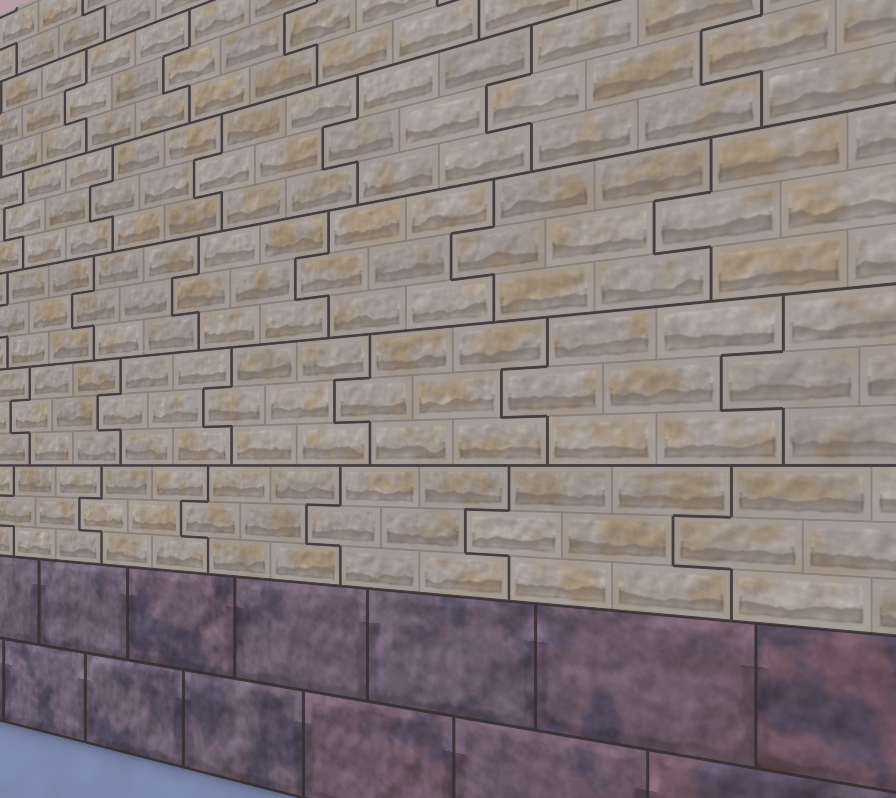
This texture is drawn by a WebGL 2 fragment shader. Its source:

```glsl
#version 300 es
precision highp float;
// A receding wall of split-face bricks, bonded in stepped panels three courses
// high, above a plinth of two rows of purple stone blocks and pale ground.
// Position is unprojected to wall space; joints, relief and stains use it.
#define SPAN vec2(768.0, 684.0)  // canvas extent in design units
#define HORIZON 399.0            // height of the level course, from the top
#define PANELS 8703.0            // panel frequency along the wall
#define BLOCKS 9091.0            // plinth block frequency
#define TOP_COURSE 14.1
#define JOINT 1.15               // half width of the dark joints
#define STAIN 0.75
#define RELIEF 0.62

uniform vec2 u_resolution;
out vec4 outColor;

const vec3 STONE = vec3(0.635, 0.602, 0.592);
const vec3 OCHRE = vec3(0.610, 0.535, 0.445);
const vec3 SHADE = vec3(0.455, 0.400, 0.375);
const vec3 GROOVE = vec3(0.235, 0.205, 0.215);
const vec3 PURPLE = vec3(0.410, 0.365, 0.430);
const vec3 WINE = vec3(0.425, 0.325, 0.365);
const vec3 SLATE = vec3(0.275, 0.260, 0.335);
const vec3 GROUND = vec3(0.490, 0.540, 0.685);
const vec3 SKY = vec3(0.720, 0.610, 0.650);

float hash(vec2 p) {
  vec3 q = fract(p.xyx * vec3(0.1031, 0.1030, 0.0973));
  q += dot(q, q.yzx + 33.33);
  return fract((q.x + q.y) * q.z);
}

float noise(vec2 p) {
  vec2 i = floor(p), f = fract(p);
  f = f * f * (3.0 - 2.0 * f);
  return mix(mix(hash(i), hash(i + vec2(1, 0)), f.x),
             mix(hash(i + vec2(0, 1)), hash(i + vec2(1, 1)), f.x), f.y);
}

float fbm(vec2 p) {
  float sum = 0.0, amp = 0.5;
  for (int i = 0; i < 4; i++) {
    sum += amp * noise(p);
    p = mat2(1.6, 1.2, -1.2, 1.6) * p + 7.3;
    amp *= 0.5;
  }
  return sum;
}

// Coverage of a line of half width w at distance d
float stroke(float d, float w, float px) {
  return 1.0 - smoothstep(w - 0.6 * px, w + 0.6 * px, d);
}

// Panel coordinate in one course: alternate panels shift, middle courses step
float panelAt(float along, float course) {
  float k = floor(course / 3.0), middle = step(abs(mod(course, 3.0) - 1.0), 0.1);
  return along + 0.08 + 0.04 * k + 0.235 * (mod(k, 2.0) + middle);
}

vec3 brickWall(float along, float c, float unitX, float h, float px) {
  float course = floor(c);
  float panel = panelAt(along, course), brick = panel * 2.0;
  vec2 f = vec2(fract(brick), c - course);
  vec2 id = vec2(floor(brick), course);
  vec2 q = vec2(brick * 2.0, c) + 5.0 * hash(id + 40.0);

  // Stained stone, varied from brick to brick
  float stain = smoothstep(0.42, 0.72, fbm(q * 1.7) + 0.14 * (hash(id + 90.0) - 0.5));
  vec3 col = mix(STONE, OCHRE, STAIN * stain + 0.12);
  col *= 0.96 + 0.08 * hash(id + 10.0) + 0.10 * (fbm(q * 7.0) - 0.47);

  // Raised face with a ragged lower ridge inside a smooth margin
  vec2 edge = min(f, 1.0 - f) * vec2(unitX / h, 1.0);
  float inset = min(edge.x, edge.y) + 0.07 * (fbm(q * 5.0) - 0.5);
  float face = smoothstep(0.11, 0.17, inset);
  float ridge = 0.24 + 0.30 * fbm(vec2(q.x * 2.6, id.y * 3.7));
  float under = smoothstep(ridge + 0.03, ridge - 0.03, f.y) * smoothstep(0.06, ridge, f.y);
  float slope = fbm(q * 3.5) - fbm(q * 3.5 + vec2(-0.25, 0.35));
  col *= 1.0 + face * 0.35 * slope;
  col = mix(col, SHADE, face * under * RELIEF);
  float rim = face * (1.0 - smoothstep(0.17, 0.23, inset));
  col *= 1.0 + rim * (f.y > 0.5 ? 0.04 : -0.10);
  col = mix(col, STONE * 1.01, 0.5 * (1.0 - face));

  // Faint joints between bricks, dark ones along the stepped panel outline
  vec2 d = min(f, 1.0 - f) * vec2(unitX, h);
  col = mix(col, SHADE, 0.55 * stroke(min(d.x, d.y), 0.8, px));
  float next = course + (f.y > 0.5 ? 1.0 : -1.0);
  bool split = floor(next / 3.0) != floor(course / 3.0)
            || floor(panelAt(along, next)) != floor(panel);
  float side = min(fract(panel), 1.0 - fract(panel)) * unitX * 2.0;
  float outline = min(side, split ? d.y : 1e3);
  col = mix(col, STONE * 1.04, 0.35 * stroke(abs(outline - 3.6), 0.7, px));
  return mix(col, GROOVE, 0.88 * stroke(outline, JOINT * (0.55 + h / 85.0), px));
}

vec3 plinth(float reach, float depth, float s, float x, float px) {
  float row = step(1.92, depth);
  float b = -BLOCKS / reach + 0.457 + 0.455 * row;
  vec2 f = vec2(fract(b), (depth - 1.0 - 0.92 * row) / 0.92);
  vec2 id = vec2(floor(b), row + 60.0);
  vec2 size = vec2(reach * reach / BLOCKS, 0.92 * s);
  vec2 q = vec2(b * 1.5, depth) * 2.0 + 9.0 * hash(id);

  // Mottled colour, redder toward the near end
  vec3 col = mix(PURPLE, WINE, clamp(x / SPAN.x + 0.6 * (hash(id + 5.0) - 0.5), 0.0, 1.0));
  float dark = smoothstep(0.46, 0.70, fbm(q * 1.6) + 0.16 * (hash(id + 21.0) - 0.5));
  col = mix(col, SLATE, 0.75 * dark);
  float slope = fbm(q * 2.2) - fbm(q * 2.2 + vec2(-0.2, -0.3));
  col *= 1.0 + 0.65 * slope + 0.22 * (fbm(q * 9.0) - 0.47);

  // Chipped bevels, lit above and shaded below, then dark joints
  vec2 d = min(f, 1.0 - f) * size;
  float chip = min(d.x, d.y) / s + 0.09 * (fbm(q * 4.0) - 0.5);
  float bevel = 1.0 - smoothstep(0.06, 0.10, chip);
  col *= 1.0 + bevel * (f.y < 0.3 ? 0.13 : -0.14);
  return mix(col, GROOVE * 0.85, 0.85 * stroke(min(d.x, d.y), JOINT * 1.15, px));
}

void main() {
  vec2 p = gl_FragCoord.xy / u_resolution * SPAN;
  float px = SPAN.x / u_resolution.x;
  // Unproject: depth below the level course, and position along the wall
  float s = 77.0 + 0.0898 * p.x;
  float depth = (SPAN.y - p.y - HORIZON) / s;
  float reach = p.x + 760.0;
  float rate = depth < 0.0 ? 2.81 : 3.0;
  float c = -depth * rate;

  vec3 wall = brickWall(-PANELS / reach, c, reach * reach / (2.0 * PANELS), s / rate, px);
  vec3 base = plinth(reach, depth, s, p.x, px);
  vec3 ground = GROUND * (0.95 + 0.10 * fbm(p * 0.04));
  ground *= 1.0 - 0.25 * exp(-max(depth - 2.85, 0.0) * s / 5.0);

  float soft = 0.6 * px / s;
  vec3 col = mix(wall, base, smoothstep(1.0 - soft, 1.0 + soft, depth));
  col = mix(col, ground, smoothstep(2.85 - soft, 2.85 + soft, depth));
  col = mix(col, SKY, smoothstep(-soft, soft, c / rate - TOP_COURSE / rate));
  outColor = vec4(col, 1.0);
}
```
